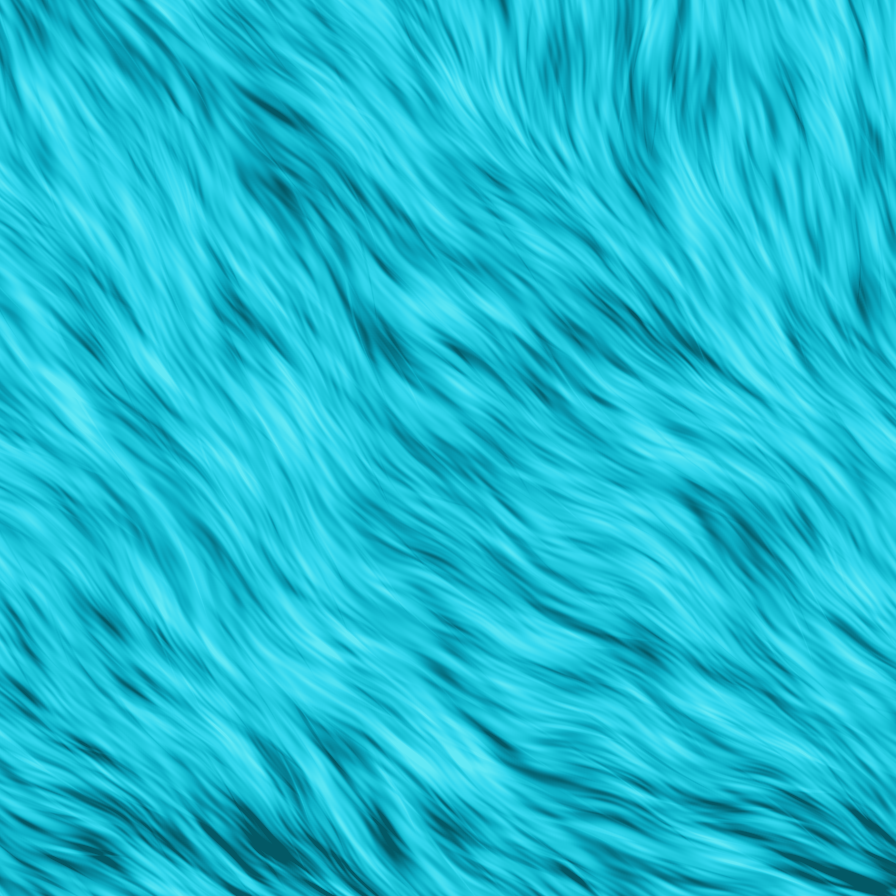
Write a WebGL 2 fragment shader that draws this texture.

```glsl
#version 300 es
precision highp float;

uniform vec2 u_resolution;
out vec4 fragColor;

// Tones from deep gaps to lit tips, and the shade level of each
const int TONES = 7;
const vec3 TONE[TONES] = vec3[TONES](
    vec3(0.01, 0.35, 0.40), vec3(0.02, 0.50, 0.58), vec3(0.03, 0.60, 0.69),
    vec3(0.05, 0.69, 0.78), vec3(0.11, 0.77, 0.85), vec3(0.20, 0.84, 0.93),
    vec3(0.38, 0.91, 0.96));
const float LEVEL[TONES] = float[TONES](-2.4, -1.67, -1.12, -0.57, 0.1, 1.0, 2.4);

// Strand layers: (cells per canvas, length, strength)
const vec3 LOCKS = vec3(42.0, 0.20, 0.52);
const vec3 STRANDS = vec3(105.0, 0.13, 0.56);
const vec3 HAIRS = vec3(235.0, 0.09, 0.46);
const int TRACE_STEPS = 28;

// Tapered wisps lying over the coat
const float WISP_CELL = 0.04;
const float WISP_HALF_LENGTH = 0.065;
const vec2 WISP_WIDTH = vec2(0.0008, 0.0034);
const float WISP_STRENGTH = 0.95;

const float TAU = 6.28318;

vec2 hash2(vec2 p) {
    vec3 q = fract(p.xyx * vec3(0.1031, 0.1030, 0.0973));
    q += dot(q, q.yzx + 33.33);
    return fract((q.xx + q.yz) * q.zy);
}

float valueNoise(vec2 p) {
    vec2 i = floor(p), f = fract(p);
    f = f * f * (3.0 - 2.0 * f);
    float low = mix(hash2(i).x, hash2(i + vec2(1, 0)).x, f.x);
    float high = mix(hash2(i + vec2(0, 1)).x, hash2(i + vec2(1, 1)).x, f.x);
    return mix(low, high, f.y);
}

// Lie of the coat: a broad sweep, swirls, and ripples that differ by layer
float flowAngle(vec2 p, float seed) {
    float sweep = -0.42 - 0.55 * p.y - 0.30 * (1.0 - p.x) * (1.0 - p.y);
    sweep -= 0.45 * smoothstep(0.5, 1.0, p.y) * smoothstep(0.4, 0.75, p.x);
    float swirl = 0.20 * sin(9.0 * p.x + 5.0 * p.y + 1.3 * sin(7.0 * p.y));
    swirl += 0.14 * sin(17.0 * p.x - 13.0 * p.y + 2.0 * sin(8.0 * p.x + 5.0 * p.y));
    float ripple = 0.10 * sin(31.0 * p.x + 23.0 * p.y + seed);
    ripple += 0.08 * sin(58.0 * p.y - 47.0 * p.x + 2.0 * seed);
    return sweep + swirl + ripple;
}

vec2 direction(float angle) {
    return vec2(cos(angle), sin(angle));
}

// Noise averaged along the flow, scaled to about unit deviation
float streak(vec2 p, vec3 layer, float seed) {
    float sum = 0.0, total = 0.0;
    float stride = layer.y / float(TRACE_STEPS);
    for (int i = 0; i < TRACE_STEPS; i++) {
        float weight = 0.5 - 0.5 * cos(TAU * (float(i) + 0.5) / float(TRACE_STEPS));
        sum += weight * valueNoise(p * layer.x + seed * 17.0);
        total += weight;
        p -= stride * direction(flowAngle(p, seed));
    }
    return (sum / total - 0.5) * 4.0 * sqrt(0.667 * layer.x * layer.y);
}

// Scattered light and dark wisps, one per jittered cell
float wisps(vec2 p, float seed, float pixel) {
    float shade = 0.0;
    vec2 home = floor(p / WISP_CELL);
    for (int y = -2; y <= 2; y++)
    for (int x = -2; x <= 2; x++) {
        vec2 cell = home + vec2(x, y);
        vec2 jitter = hash2(cell + seed * 31.0);
        vec2 traits = hash2(cell + seed * 31.0 + 71.5);
        vec2 middle = (cell + jitter) * WISP_CELL;
        vec2 along = direction(flowAngle(middle, seed) + 0.35 * (traits.x - 0.5));
        vec2 offset = p - middle;
        float u = dot(offset, along) / WISP_HALF_LENGTH;
        float v = dot(offset, vec2(-along.y, along.x)) - 0.016 * (jitter.x - 0.5) * u * u;
        float width = mix(WISP_WIDTH.x, WISP_WIDTH.y, traits.x) * clamp(1.0 - u, 0.0, 1.4);
        float soft = max(pixel, 0.6 * width);
        float body = 1.0 - smoothstep(-soft, soft, abs(v) - width);
        float fade = 1.0 - smoothstep(0.4, 1.0, abs(u));
        shade += body * fade * mix(-1.0, 1.0, traits.y);
    }
    return shade;
}

// Broad light and shadow over the coat
float relief(vec2 p) {
    float light = 0.15 + 0.35 * (1.0 - smoothstep(0.0, 0.5, p.x)) * smoothstep(0.1, 0.4, p.y);
    light -= 0.80 * (1.0 - smoothstep(0.0, 0.28, p.y + 0.05 * sin(11.0 * p.x)));
    light += 0.22 * sin(11.0 * p.x + 9.0 * p.y + 1.5 * sin(8.0 * p.y));
    light += 0.18 * sin(21.0 * p.y + 13.0 * p.x + 2.0 * sin(12.0 * p.x));
    vec2 start = vec2(0.30, 0.90), fold = vec2(0.19, -0.45);
    float t = clamp(dot(p - start, fold) / dot(fold, fold), 0.0, 1.0);
    float gap = length(p - start - fold * t) / 0.06;
    return light - 0.65 * exp(-gap * gap);
}

void main() {
    float pixel = 1.0 / min(u_resolution.x, u_resolution.y);
    vec2 p = gl_FragCoord.xy * pixel;

    float shade = LOCKS.z * streak(p, LOCKS, 1.0);
    shade += STRANDS.z * streak(p, STRANDS, 2.3);
    shade += HAIRS.z * streak(p, HAIRS, 3.9);
    shade += WISP_STRENGTH * (wisps(p, 1.7, pixel) + wisps(p, 4.2, pixel)) * 0.7;
    shade = shade * mix(1.1, 0.85, smoothstep(0.0, 0.4, p.y)) + relief(p);

    vec3 color = TONE[0];
    for (int i = 1; i < TONES; i++) {
        float blend = clamp((shade - LEVEL[i - 1]) / (LEVEL[i] - LEVEL[i - 1]), 0.0, 1.0);
        color = mix(color, TONE[i], blend);
    }
    fragColor = vec4(color, 1.0);
}
```
